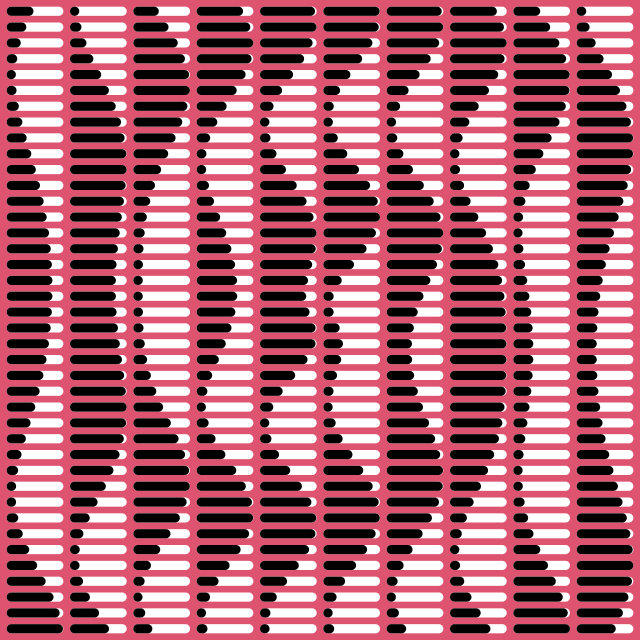
Write a Shadertoy shader that draws this pattern.

```glsl
// A 10 by 40 grid of white capsules on rose, each partly filled with black.
// The fill length follows a one-armed spiral wave, the sine of radius plus
// angle sampled at each bar centre, so the grid shows a swirling field.

const vec2 COUNT = vec2(10.0, 40.0);   // bars across and down
const float GAP = 1.0 / 96.0;          // space between bars and at the border
const float RADIAL_FREQUENCY = 20.0;   // radians per canvas width
const float ARMS = 1.0;

const vec3 ROSE = vec3(0.87, 0.33, 0.44);
const vec3 TRACK = vec3(1.0);
const vec3 FILL = vec3(0.0);

// Signed distance to a horizontal capsule starting at x = 0, centred on y = 0.
float capsule(vec2 p, float len, float radius) {
    p.x -= clamp(p.x, radius, len - radius);
    return length(p) - radius;
}

float coverage(float dist, float pixel) {
    return clamp(0.5 - dist / pixel, 0.0, 1.0);
}

// Spiral wave from 0 to 1 around the origin.
float spiralWave(vec2 p, float frequency, float arms) {
    return 0.5 - 0.5 * sin(frequency * length(p) + arms * atan(p.y, p.x));
}

void mainImage(out vec4 fragColor, in vec2 fragCoord) {
    float pixel = 1.0 / min(iResolution.x, iResolution.y);
    vec2 p = (fragCoord - 0.5 * iResolution.xy) * pixel;

    // Grid cell and bar dimensions
    vec2 pitch = (1.0 - GAP) / COUNT;
    vec2 bar = pitch - GAP;
    vec2 cell = clamp(floor(p / pitch + 0.5 * COUNT), vec2(0.0), COUNT - 1.0);
    vec2 center = (cell + 0.5 - 0.5 * COUNT) * pitch;

    // Fill runs from a single dot to the full bar
    float level = spiralWave(center, RADIAL_FREQUENCY, ARMS);
    float fillLength = mix(bar.y, bar.x, level);

    // Track with the fill on top
    vec2 local = p - center + vec2(0.5 * bar.x, 0.0);
    float radius = 0.5 * bar.y;
    vec3 color = mix(ROSE, TRACK, coverage(capsule(local, bar.x, radius), pixel));
    color = mix(color, FILL, coverage(capsule(local, fillLength, radius), pixel));

    fragColor = vec4(color, 1.0);
}
```
